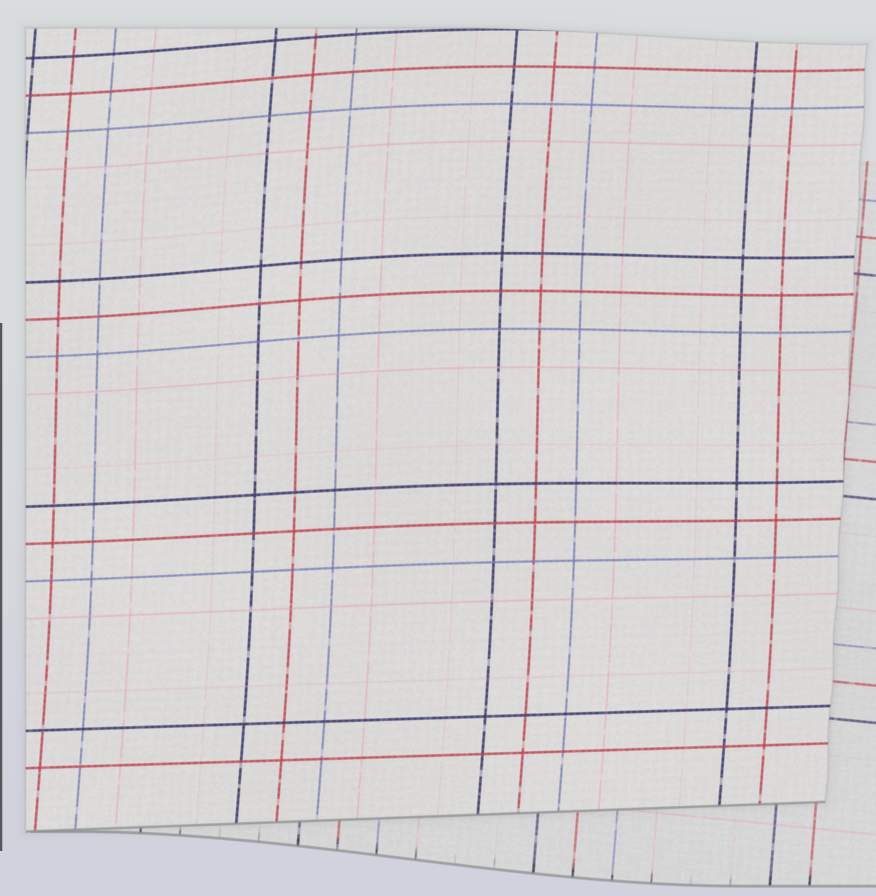
This texture is drawn by a Shadertoy shader. Its source:

```glsl
// Folded cotton handkerchief with a windowpane check: navy, red, blue and pink
// threads every sixth of a repeat. Bent coordinates give the sag and lean of the
// cloth, layered sines break the threads, and edge curves cut out two layers.

// Lengths are in canvas heights, measured from the upper left.
const vec2 PITCH = vec2(0.0448, 0.0417);     // thread spacing; six per repeat
const vec2 ORIGIN = vec2(0.0391, 0.0651);    // first navy crossing
const vec2 UNDER_PITCH = vec2(0.0442, 0.0416);
const vec2 UNDER_ORIGIN = vec2(0.0677, 0.5520);
const float LEFT = 0.0286;
const float LEAN = 0.05;
const float SLOPE = 0.031;
const float SAG = 0.017;
const float WEAVE_CELLS = 330.0;

const vec3 CLOTH = vec3(0.862, 0.853, 0.850);
const vec3 UNDER_CLOTH = vec3(0.845, 0.842, 0.845);
const vec3 TABLE_TOP = vec3(0.850, 0.865, 0.870);
const vec3 TABLE_LOW = vec3(0.825, 0.825, 0.870);
const vec3 HEM = vec3(0.55, 0.57, 0.57);
const vec3 KNOT = vec3(0.24, 0.23, 0.32);

// Thread colour and opacity: navy, red, blue, pink, bare, faint pink.
const vec4 THREADS[6] = vec4[6](
    vec4(0.25, 0.25, 0.43, 0.95), vec4(0.74, 0.28, 0.33, 0.90),
    vec4(0.45, 0.48, 0.70, 0.82), vec4(0.88, 0.66, 0.72, 0.60),
    vec4(0.80, 0.79, 0.84, 0.15), vec4(0.88, 0.70, 0.74, 0.36));
const float HALF_WIDTHS[6] = float[6](0.0015, 0.0014, 0.0012, 0.0011, 0.0010, 0.0010);

float hash(vec2 p) {
    return fract(sin(dot(p, vec2(127.1, 311.7))) * 43758.5);
}

// Coverage of the side where the signed distance is negative.
float fill(float d) {
    float aa = 0.8 / iResolution.y;
    return 1.0 - smoothstep(-aa, aa, d);
}

float line(float d, float halfWidth) {
    float aa = 1.0 / iResolution.y;
    return 1.0 - smoothstep(halfWidth - aa, halfWidth + aa, abs(d));
}

// Thread nearest to s (counted in pitches), worn along its length.
vec4 thread(float s, float pitch, vec2 range, float along, float wear) {
    float k = floor(s + 0.5);
    int kind = int(mod(k + 0.5, 6.0));
    vec4 t = THREADS[kind];
    float gaps = sin(along * 255.0 + k * 1.7) + 0.5 * sin(along * 97.0 + k * 4.1);
    float twist = 0.92 + 0.08 * sin(along * 900.0 + k);
    t.a *= line((s - k) * pitch, HALF_WIDTHS[kind]) * twist;
    t.a *= 1.0 - wear * smoothstep(0.75, 1.15, gaps);
    t.a *= step(range.x, k) * step(k, range.y);
    return t;
}

// Fine weave: cell grain, faint ribs and broad soft shading.
float weave(vec2 p) {
    float grain = hash(floor(p * WEAVE_CELLS)) - 0.5;
    float ribs = sin(p.x * 560.0) + sin(p.y * 590.0);
    float folds = sin(p.x * 9.0 + 2.0 * sin(p.y * 5.0)) * sin(p.y * 11.0 + p.x * 3.0);
    return 0.018 * grain + 0.003 * ribs + 0.006 * folds;
}

vec3 topLayer(vec2 p) {
    float t = (p.x - LEFT) / 0.924;
    float hump = sin(3.14159 * clamp(t, 0.0, 1.0));
    float sag = SAG * (1.0 - smoothstep(0.29, 0.83, p.y)) * hump * hump;
    vec2 q = p + vec2(LEAN * (p.y - 0.039), SLOPE * 0.924 * t + sag);
    q.x += 0.004 * sin(7.2 * (p.y - 0.039));
    vec2 s = (q - ORIGIN) / PITCH;
    vec4 down = thread(s.x, PITCH.x, vec2(-1.0, 19.0), p.y, 0.65);
    vec4 across = thread(s.y, PITCH.y, vec2(-1.0, 19.0), p.x, 0.12);
    vec3 col = CLOTH + weave(q);
    col = mix(col, down.rgb, down.a);
    return mix(col, across.rgb, across.a);
}

// Back layer: the check runs in mirrored order across the right strip.
vec3 underLayer(vec2 p, float hem) {
    vec2 q = p + vec2(0.08 * (p.y - 0.9375), -0.1 * (p.x - 0.925));
    vec2 s = (q - UNDER_ORIGIN) / UNDER_PITCH;
    vec4 down = thread(s.x, UNDER_PITCH.x, vec2(2.0, 19.0), p.y, 0.5);
    vec4 across = thread(-s.y, UNDER_PITCH.y, vec2(-9.0, 8.0), p.x, 0.4);
    float knot = smoothstep(0.018, 0.006, hem - p.y);
    vec3 col = UNDER_CLOTH + weave(q);
    col = mix(col, across.rgb, across.a * 0.8);
    return mix(col, mix(down.rgb, KNOT, knot), down.a * mix(0.75, 1.0, knot));
}

void mainImage(out vec4 fragColor, in vec2 fragCoord) {
    vec2 p = vec2(fragCoord.x, iResolution.y - fragCoord.y) / iResolution.y;

    // Outlines of both layers.
    float top = 0.0313 + 0.0185 * smoothstep(0.5, 0.96, p.x);
    float bottom = 0.928 - 0.037 * (p.x - LEFT);
    float right = 0.966 - 0.055 * (p.y - 0.078) + 0.001 * sin(p.y * 60.0);
    float hem = 0.928 + 0.061 * smoothstep(0.08, 0.83, p.x);
    float upper = max(max(LEFT - p.x, p.x - right), max(top - p.y, p.y - bottom));
    float under = max(max(0.035 - p.x, p.y - hem), 0.18 - p.y);

    // Table, with a dark rim at the far left.
    vec3 col = mix(TABLE_TOP, TABLE_LOW, smoothstep(0.3, 0.95, p.y));
    col = mix(col, HEM * 0.6, fill(p.x - 0.0025) * step(0.36, p.y) * step(p.y, 0.95));

    // Back layer, then the front one with its shadow and hems.
    col = mix(col, underLayer(p, hem), fill(under));
    col = mix(col, HEM, 0.75 * line(p.y - hem, 0.0016) * step(0.035, p.x));
    col *= 1.0 - 0.07 * exp(-max(upper, 0.0) * 220.0);
    col = mix(col, topLayer(p), fill(upper));
    float inside = step(LEFT, p.x) * step(p.x, right);
    col = mix(col, HEM, 0.7 * line(p.y - bottom, 0.0014) * inside);
    col = mix(col, HEM, 0.2 * line(upper, 0.001));
    fragColor = vec4(col, 1.0);
}
```
